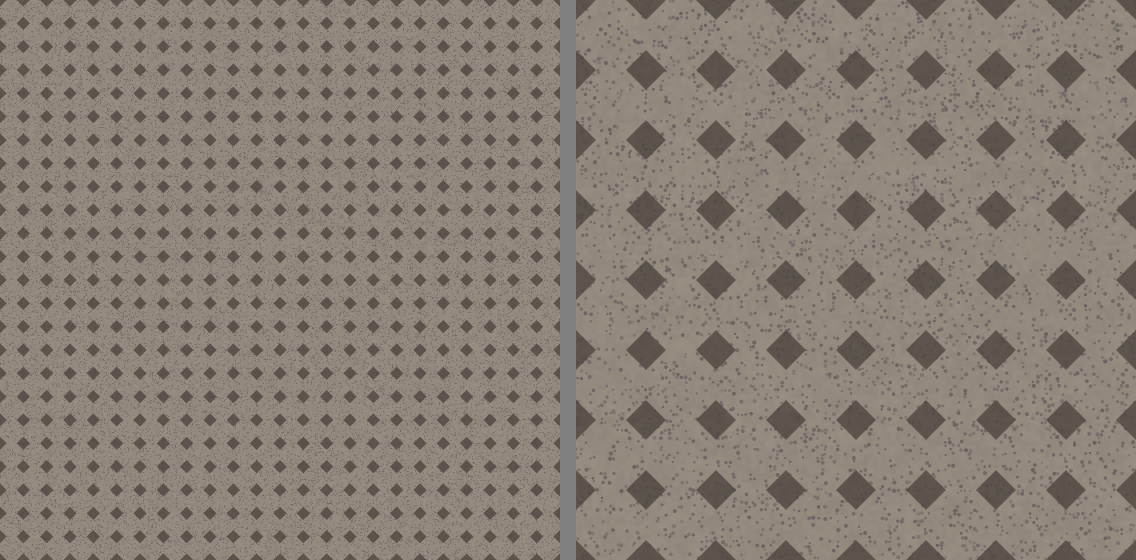
Left, the full canvas; right, a detail of the centre.
Reproduce this pattern procedurally as a WebGL 2 fragment shader.

```glsl
#version 300 es
precision highp float;
// Speckled taupe stone inlaid with a 24 by 24 lattice of small dark diamonds.
// Diamonds come from a folded distance function; specks are jittered dots on a
// wrapped grid, and wrapped value noise adds soft mottling, so the edges tile.

uniform vec2 u_resolution;
out vec4 fragColor;

const float REPEATS = 24.0;
const float DIAMOND_RADIUS = 0.285;  // half diagonal, in repeats
const float SPECK_GRID = 420.0;
const float SPECK_CHANCE = 0.20;
const float MOTTLE_GRID = 96.0;
const float GRAIN_GRID = 360.0;

const vec3 STONE = vec3(0.580, 0.540, 0.495);
const vec3 STONE_SPECK = vec3(0.415, 0.390, 0.385);
const vec3 INLAY = vec3(0.362, 0.330, 0.298);
const vec3 INLAY_SPECK = vec3(0.310, 0.285, 0.275);

// Integer hash giving a value from 0 to 1
float hash(vec2 cell, uint seed) {
    uvec2 q = uvec2(cell);
    uint n = q.x * 1597u + q.y * 51749u + seed * 7919u;
    n = (n ^ (n >> 15u)) * 73471u;
    n = (n ^ (n >> 13u)) * 92821u;
    n ^= n >> 16u;
    return float(n & 65535u) / 65535.0;
}

// Value noise that wraps after one canvas
float wrappedNoise(vec2 uv, float grid, uint seed) {
    vec2 p = uv * grid;
    vec2 cell = floor(p);
    vec2 f = smoothstep(0.0, 1.0, p - cell);
    vec2 a = mod(cell, grid);
    vec2 b = mod(cell + 1.0, grid);
    float low = mix(hash(a, seed), hash(vec2(b.x, a.y), seed), f.x);
    float high = mix(hash(vec2(a.x, b.y), seed), hash(b, seed), f.x);
    return mix(low, high, f.y);
}

// Coverage of an edge at distance d, softened over one pixel
float fillMask(float d, float pixel) {
    return 1.0 - smoothstep(-0.5 * pixel, 0.5 * pixel, d);
}

// Diamonds centred on the lattice corners
float diamondMask(vec2 uv, float pixel) {
    vec2 p = abs(fract(uv * REPEATS + 0.5) - 0.5);
    float d = (p.x + p.y - DIAMOND_RADIUS) * inversesqrt(2.0);
    return fillMask(d, pixel * REPEATS);
}

// Scattered dots of varied size and strength
float speckMask(vec2 uv, float pixel) {
    vec2 p = uv * SPECK_GRID;
    vec2 base = floor(p);
    float mask = 0.0;
    for (int y = -1; y <= 1; y++) {
        for (int x = -1; x <= 1; x++) {
            vec2 cell = base + vec2(x, y);
            vec2 id = mod(cell, SPECK_GRID);
            float present = step(hash(id, 1u), SPECK_CHANCE);
            vec2 center = cell + 0.2 + 0.6 * vec2(hash(id, 2u), hash(id, 3u));
            float radius = mix(0.28, 0.52, hash(id, 4u));
            float strength = mix(0.45, 1.0, hash(id, 5u));
            float dot = fillMask(length(p - center) - radius, pixel * SPECK_GRID);
            mask = max(mask, present * strength * dot);
        }
    }
    return mask;
}

void main() {
    vec2 uv = gl_FragCoord.xy / u_resolution;
    float pixel = 1.0 / min(u_resolution.x, u_resolution.y);

    // Stone and inlay, each with its own specks
    float specks = speckMask(uv, pixel);
    vec3 stone = mix(STONE, STONE_SPECK, specks);
    vec3 inlay = mix(INLAY, INLAY_SPECK, specks * 0.7);
    vec3 color = mix(stone, inlay, diamondMask(uv, pixel));

    // Soft mottling and fine grain
    float mottle = wrappedNoise(uv, MOTTLE_GRID, 6u) - 0.5;
    float grain = wrappedNoise(uv, GRAIN_GRID, 7u) - 0.5;
    color *= 1.0 + 0.03 * mottle + 0.05 * grain;

    fragColor = vec4(color, 1.0);
}
```
